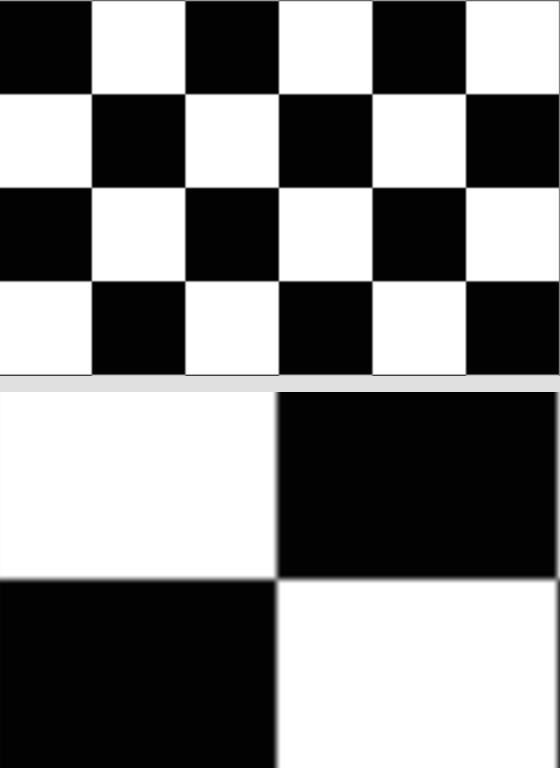
Top: the whole. Bottom: its middle third, enlarged.
Write a Shadertoy shader that draws this pattern.

```glsl
// Signed square wave with soft edges: +1 in even cells, -1 in odd cells
vec2 softSquareWave(vec2 t, float softness) {
    vec2 edgeDistance = 0.5 - abs(mod(t + 0.5, 2.0) - 1.0);
    return smoothstep(-softness, softness, edgeDistance) * 2.0 - 1.0;
}

void mainImage(out vec4 fragColor, in vec2 fragCoord) {
    // Square cells, six across and four down, slightly cropped at the left
    vec2 cell = fragCoord / iResolution.y / 0.2488 + vec2(0.0185, -0.0117);
    float pixelSize = 1.0 / (0.2488 * iResolution.y);

    // The product of both waves alternates the cells and leaves grey seams
    vec2 wave = softSquareWave(cell, max(0.018, pixelSize));
    float whiteness = 0.5 + 0.5 * wave.x * wave.y;

    fragColor = vec4(mix(vec3(0.008), vec3(1.0), whiteness), 1.0);
}
```
